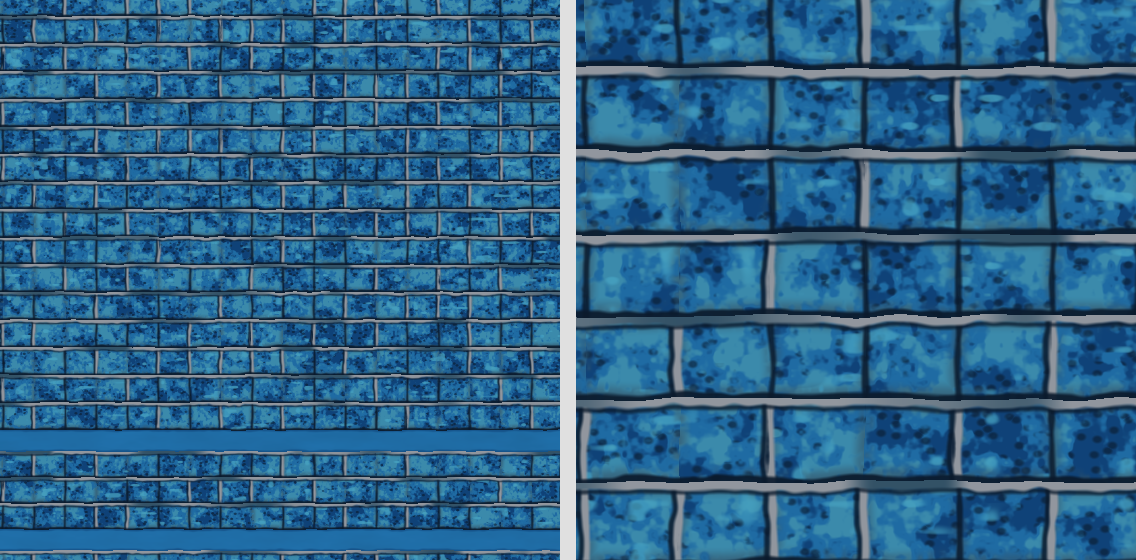
Left: the whole. Right: its middle third, enlarged.
Reproduce this texture procedurally as a Shadertoy shader.

```glsl
// Weathered blue brick wall: running-bond courses crossed by two plain bands.
// Courses are found piecewise from the top; joints sit on a half-brick grid,
// and hashes with layered and cellular noise vary the joints, tone and wear.

#define BRICKS 9.0        // whole bricks across
#define COURSE 0.0493     // height of the sixteen upper courses
#define LOW_COURSE 0.0464 // height of the courses between the bands
#define BAND 0.038        // height of a plain band
#define LINE 0.0046       // thickness of pale mortar
#define SHADE 0.0032      // thickness of the dark edge
#define WOBBLE 0.0030     // unevenness of the joints
#define WEAR 1.0          // strength of the surface mottling

const vec3 INK    = vec3(0.04, 0.10, 0.17);
const vec3 DEEP   = vec3(0.06, 0.26, 0.47);
const vec3 BLUE   = vec3(0.12, 0.42, 0.64);
const vec3 TEAL   = vec3(0.23, 0.54, 0.67);
const vec3 SLATE  = vec3(0.20, 0.32, 0.40);
const vec3 MORTAR = vec3(0.57, 0.59, 0.62);

float hash(vec2 p) {
    vec3 q = fract(vec3(p.xyx) * 0.1031);
    q += dot(q, q.yzx + 33.33);
    return fract((q.x + q.y) * q.z);
}

float noise(vec2 p) {
    vec2 i = floor(p), f = fract(p);
    f = f * f * (3.0 - 2.0 * f);
    return mix(mix(hash(i), hash(i + vec2(1, 0)), f.x),
               mix(hash(i + vec2(0, 1)), hash(i + vec2(1, 1)), f.x), f.y);
}

float layered(vec2 p) {
    float sum = 0.0, amp = 0.5;
    for (int i = 0; i < 4; i++) {
        sum += amp * noise(p);
        p = p * 2.03 + 17.3;
        amp *= 0.55;
    }
    return sum / 1.01;
}

// Distance to the nearest scattered point
float cellular(vec2 p) {
    vec2 i = floor(p);
    float best = 2.0;
    for (int y = -1; y <= 1; y++)
        for (int x = -1; x <= 1; x++) {
            vec2 c = i + vec2(x, y);
            best = min(best, length(c + vec2(hash(c), hash(c + 41.7)) - p));
        }
    return best;
}

// Soft stripe: 1 where d is below w
float below(float d, float w) {
    float soft = 0.0009 + 0.7 / iResolution.y;
    return 1.0 - smoothstep(w - soft, w + soft, d);
}

// Course at depth t: index, distance from its top, height, 1 if plain band
vec4 courseAt(float t) {
    float bandA = 16.0 * COURSE - 0.0207;
    float lowTop = bandA + BAND;
    float bandB = lowTop + 3.0 * LOW_COURSE;
    if (t < bandA) {
        float k = floor((t + 0.0207) / COURSE);
        return vec4(k, t + 0.0207 - k * COURSE, COURSE, 0.0);
    }
    if (t < lowTop) return vec4(16.0, t - bandA, BAND, 1.0);
    if (t < bandB) {
        float k = floor((t - lowTop) / LOW_COURSE);
        return vec4(17.0 + k, t - lowTop - k * LOW_COURSE, LOW_COURSE, 0.0);
    }
    if (t < bandB + BAND) return vec4(20.0, t - bandB, BAND, 1.0);
    return vec4(21.0, t - bandB - BAND, LOW_COURSE, 0.0);
}

void mainImage(out vec4 fragColor, in vec2 fragCoord) {
    vec2 p = fragCoord / iResolution.xy;
    vec2 q = p + WOBBLE * (vec2(noise(p * 38.0), noise(p * 38.0 + 9.0)) - 0.5);
    vec4 course = courseAt(1.0 - q.y);
    float row = course.x, top = course.y, bottom = course.z - course.y;

    // Half-brick grid; every second slot holds a main joint
    float slot = q.x * 2.0 * BRICKS - 0.1;
    float joint = floor(slot + 0.5);
    float side = (slot - joint) / (2.0 * BRICKS);
    float mainJoint = 1.0 - mod(joint + row, 2.0);
    float chance = hash(vec2(joint + 3.0, row * 7.0 + 5.0));
    float tone = hash(vec2(floor(slot) + 11.0, row * 3.0 + 2.0));

    // Mottled faces: broad patches, fine grain, streaks and glints
    float patchy = layered(p * vec2(52.0, 64.0) + tone * 31.0);
    float grain = noise(p * vec2(290.0, 230.0));
    float streak = noise(p * vec2(190.0, 30.0) + row * 5.0);
    float v = patchy + 0.25 * (grain - 0.5) + 0.16 * (streak - 0.5) + 0.14 * (tone - 0.5);
    vec3 face = mix(BLUE, DEEP, WEAR * smoothstep(0.46, 0.30, v));
    face = mix(face, TEAL, WEAR * smoothstep(0.51, 0.68, v));
    float pits = smoothstep(0.34, 0.12, cellular(p * vec2(85.0, 110.0)));
    face = mix(face, INK, 0.6 * WEAR * pits * smoothstep(0.54, 0.40, patchy));
    float glint = smoothstep(0.76, 0.92, noise(p * vec2(62.0, 120.0) + 70.0));
    face = mix(face, vec3(0.28, 0.64, 0.76), 0.75 * WEAR * glint);

    // Grime gathers along the brick edges
    float edge = min(min(top, bottom), abs(side) + 0.003);
    face = mix(face, SLATE, 0.65 * smoothstep(0.012, 0.002, edge) * smoothstep(0.3, 0.65, grain * 0.4 + patchy * 0.6));

    // Upright joints: some pale, some only a dark crack, some missing
    float pale = step(mix(0.88, 0.42, mainJoint), chance);
    float crack = step(mix(0.42, 0.06, mainJoint), chance);
    float ragged = 0.7 + 0.6 * noise(p * 110.0);
    face = mix(face, INK, 0.85 * crack * below(abs(side + 0.0022 * pale), SHADE * ragged * mix(0.55, 1.0, pale)));
    face = mix(face, MORTAR, pale * below(abs(side), 0.5 * LINE * ragged) * smoothstep(0.12, 0.4, streak + 0.3 * patchy));

    // Level joints: dark lower edge, then a broken pale line on the next course
    float cover = smoothstep(0.20, 0.48, noise(vec2(p.x * 15.0, row * 9.7)));
    face = mix(face, INK, 0.75 * below(abs(top - LINE - 0.001), 0.0016 * ragged));
    face = mix(face, mix(SLATE, MORTAR, cover), below(top, LINE * ragged));
    face = mix(face, INK, 0.92 * below(bottom, SHADE * ragged));

    // Plain bands: nearly flat paint with faint edges
    vec3 plain = BLUE * (0.96 + 0.10 * layered(p * vec2(14.0, 40.0)));
    plain = mix(plain, DEEP, 0.6 * below(min(top, bottom), 0.0025 * ragged));
    fragColor = vec4(mix(face, plain, course.w), 1.0);
}
```
